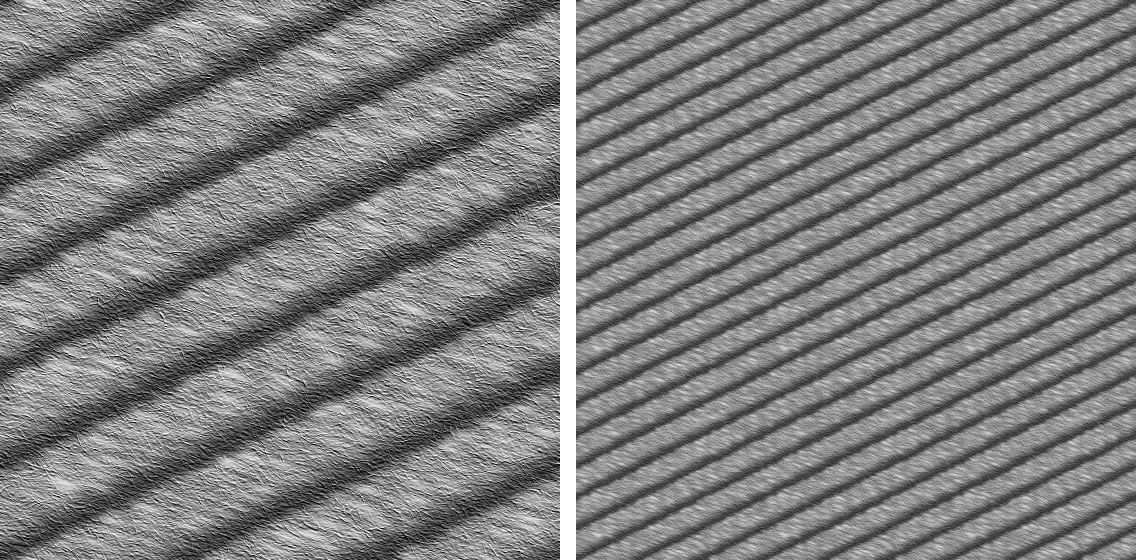
Left, the tile; right, the same tile 3 across and 3 down.
Give the GLSL for this texture, as a Shadertoy shader.

```glsl
const float BANDS_ACROSS = 3.0;
const float BANDS_DOWN = 6.0;
const float GROOVE_GRAY = 0.23;
const float YARN_GRAY = 0.53;

vec2 hash2(vec2 p, float seed) {
    vec3 q = fract((p.xyx + seed * 17.37) * vec3(0.1031, 0.1030, 0.0973));
    q += dot(q, q.yzx + 33.33);
    return fract((q.xx + q.yz) * q.zy);
}

// Sheared lattice: count cells per canvas, rows sliding by shear per lap
vec2 toLattice(vec2 uv, vec2 count, float shear) {
    return uv * count + vec2(0.0, uv.x * shear);
}

vec2 wrapCell(vec2 cell, vec2 count, float shear) {
    vec2 middle = cell + 0.5;
    float lap = floor(middle.x / count.x);
    return mod(middle - lap * vec2(count.x, shear), count);
}

float noise(vec2 uv, vec2 count, float shear, float seed) {
    vec2 p = toLattice(uv, count, shear);
    vec2 cell = floor(p);
    vec2 f = p - cell;
    f = f * f * (3.0 - 2.0 * f);
    float a = hash2(wrapCell(cell, count, shear), seed).x;
    float b = hash2(wrapCell(cell + vec2(1, 0), count, shear), seed).x;
    float c = hash2(wrapCell(cell + vec2(0, 1), count, shear), seed).x;
    float d = hash2(wrapCell(cell + vec2(1, 1), count, shear), seed).x;
    return mix(mix(a, b, f.x), mix(c, d, f.x), f.y);
}

// Soft lens-shaped highlights on the strands
float streaks(vec2 uv, vec2 count, float shear, float seed) {
    vec2 p = toLattice(uv, count, shear);
    float glow = 0.0;
    for (int y = -1; y <= 1; y++)
    for (int x = -1; x <= 1; x++) {
        vec2 cell = floor(p) + vec2(x, y);
        vec2 id = wrapCell(cell, count, shear);
        vec2 q = p - cell - mix(vec2(0.15), vec2(0.85), hash2(id, seed));
        vec2 look = hash2(id, seed + 1.0);
        float lens = exp(-6.0 * q.x * q.x - mix(9.0, 16.0, look.y) * q.y * q.y);
        glow = max(glow, lens * mix(0.35, 1.0, look.x * look.x));
    }
    return glow;
}

// Bent loose hairs, each with a lit crest and a shadow below
float hairs(vec2 uv, float count, float width, float seed) {
    vec2 p = uv * count;
    float relief = 0.0;
    for (int y = -1; y <= 1; y++)
    for (int x = -1; x <= 1; x++) {
        vec2 cell = floor(p) + vec2(x, y);
        vec2 id = wrapCell(cell, vec2(count), 0.0);
        vec2 look = hash2(id, seed + 1.0);
        vec2 form = hash2(id, seed + 2.0);
        float angle = -0.33 + 3.2 * (look.x - 0.5) * abs(look.x - 0.5);
        vec2 axis = vec2(cos(angle), sin(angle));
        vec2 q = p - cell - hash2(id, seed);
        q = vec2(dot(q, axis), dot(q, vec2(-axis.y, axis.x)));
        float d = (q.y + (form.x - 0.5) * 0.8 * q.x * q.x) / (count * width);
        float body = 1.0 - smoothstep(0.35, 0.85, abs(q.x));
        float profile = exp(-d * d) - 0.9 * exp(-(d + 1.8) * (d + 1.8));
        relief += profile * body * mix(0.25, 1.0, form.y * form.y);
    }
    return relief;
}

// Lit slope of fine fibre noise
float fibreRelief(vec2 uv, vec2 count, float shear, float seed) {
    vec2 slope = vec2(0.0005, 0.002);
    return noise(uv, count, shear, seed) - noise(uv + slope, count, shear, seed);
}

// Rounded yarn between grooves, steeper along its upper side
float yarnProfile(float s) {
    return smoothstep(0.0, 0.4, s) * (1.0 - smoothstep(0.82, 1.0, s));
}

void mainImage(out vec4 fragColor, in vec2 fragCoord) {
    vec2 uv = fragCoord / iResolution.xy;

    // Slight waviness of the fibres
    vec2 warp = vec2(noise(uv, vec2(18, 30), 8.0, 1.0), noise(uv, vec2(24, 36), 10.0, 2.0));
    vec2 bent = uv + (warp - 0.5) * vec2(0.01, 0.006);

    // Diagonal yarns
    float wobble = noise(uv, vec2(26, 64), 18.0, 3.0) - 0.5;
    float s = fract(BANDS_DOWN * uv.y - BANDS_ACROSS * uv.x + 0.09 * wobble);
    float yarn = yarnProfile(s);

    // Strands and uneven wear
    float strand = streaks(bent, vec2(13, 42), 13.0, 4.0) * yarn;
    float wear = noise(bent, vec2(20, 84), 24.0, 6.0) - 0.5;

    // Fine fibres and grain under loose hairs
    float relief = 0.3 * fibreRelief(bent, vec2(90, 260), 80.0, 7.0);
    relief += 0.4 * fibreRelief(bent, vec2(170, 400), 120.0, 8.0);
    relief += 0.35 * fibreRelief(uv, vec2(250, 440), 90.0, 9.0);
    for (int i = 0; i < 7; i++) {
        float layer = float(i);
        relief += 0.34 * hairs(bent, 28.0 + 8.0 * layer, 0.00095, 10.0 + 3.0 * layer);
    }

    float gray = mix(GROOVE_GRAY, YARN_GRAY, yarn) + 0.3 * strand + 0.13 * wear * yarn;
    gray += relief * mix(0.62, 0.85, yarn) * (1.0 - 0.85 * strand);
    fragColor = vec4(vec3(clamp(gray, 0.04, 0.92)), 1.0);
}
```
